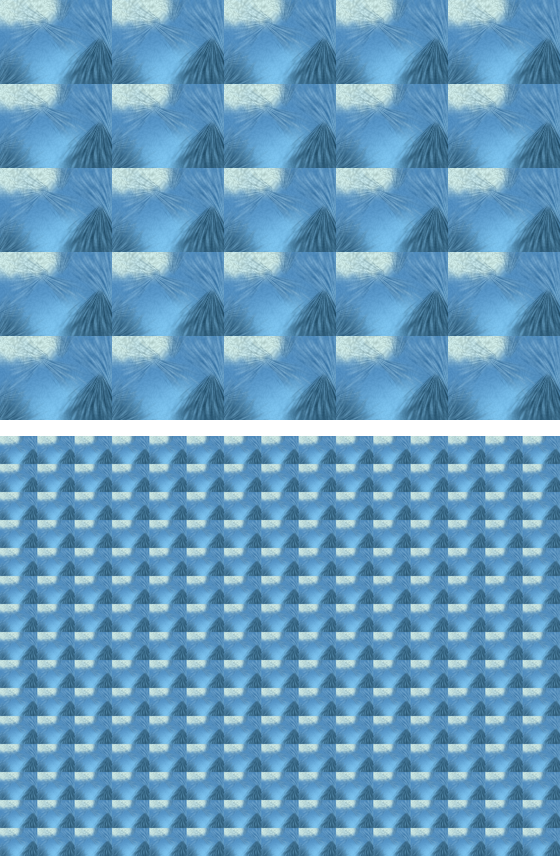
Top: one tile. Bottom: repeated 3 by 3.
A WebGL 2 fragment shader for this pattern:

```glsl
#version 300 es
precision highp float;

uniform vec2 u_resolution;
out vec4 fragColor;

const vec2 REPEATS = vec2(5.0, 5.0);
const float TILE_ASPECT = 4.0 / 3.0;
const int SAMPLES = 2;              // supersampling per axis
const float CRYSTAL_DENSITY = 34.0; // cells per tile height
const float CRYSTAL_RELIEF = 0.13;
const float STRAND_RELIEF = 0.07;
const float STRAND_CELLS = 5.0;     // strand breaks per tile height

const vec3 BLUE  = vec3(0.31, 0.55, 0.75);
const vec3 LIGHT = vec3(0.49, 0.77, 0.94);
const vec3 TEAL  = vec3(0.26, 0.47, 0.60);
const vec3 PALE  = vec3(0.77, 0.88, 0.87);
const vec3 STEEL = vec3(0.47, 0.64, 0.75);
const vec3 DEEP  = vec3(0.13, 0.28, 0.37);

// Frost plumes: root x, root y, heading angle, strength
const int PLUMES = 8;
const vec4 PLACE[PLUMES] = vec4[](
    vec4(0.44, 0.77, -0.62, 0.70), vec4(0.56, 0.74, 3.60, 0.45),
    vec4(0.72, 0.70, 1.45, 0.75),  vec4(1.36, 0.30, 1.93, 0.55),
    vec4(0.62, 0.72, 2.75, 0.55),  vec4(-0.08, 0.22, 0.55, 0.45),
    vec4(-0.10, -0.14, 0.66, 0.80), vec4(1.20, 0.58, -1.66, 0.85));
// Half angle, reach, strand count per radian, darkness
const vec4 FORM[PLUMES] = vec4[](
    vec4(0.40, 0.68, 16.0, 0.15), vec4(0.50, 0.55, 14.0, 0.10),
    vec4(0.60, 0.44, 13.0, 0.40), vec4(0.60, 1.05, 20.0, 0.12),
    vec4(0.45, 0.60, 13.0, 0.20), vec4(0.80, 0.42, 13.0, 0.30),
    vec4(0.95, 0.62, 16.0, 0.80), vec4(0.84, 1.05, 15.0, 0.95));

vec2 hash2(vec2 p) {
    vec3 h = fract(p.xyx * vec3(0.1031, 0.1030, 0.0973));
    h += dot(h, h.yzx + 33.33);
    return fract((h.xx + h.yz) * h.zy);
}

// Cellular noise: distance to the nearest crystal centre
float crystals(vec2 p) {
    vec2 cell = floor(p), f = p - cell;
    float nearest = 2.0;
    for (int y = -1; y <= 1; y++)
        for (int x = -1; x <= 1; x++) {
            vec2 o = vec2(x, y);
            nearest = min(nearest, length(o + hash2(cell + o + 70.0) - f));
        }
    return nearest;
}

// Layered sines: soft irregular relief in -1..1
float ripple(vec2 p) {
    return 0.5 * sin(p.x * 9.0 + 2.0 * sin(p.y * 7.0))
         + 0.3 * sin(p.y * 19.0 - p.x * 8.0 + 1.5 * sin(p.x * 17.0))
         + 0.2 * sin(p.x * 37.0 + p.y * 31.0);
}

float glow(vec2 p, vec2 centre, vec2 radius) {
    vec2 d = (p - centre) / radius;
    return exp(-dot(d, d));
}

// Fan of fine broken strands: x = coverage, y = strand relief
vec2 plume(vec2 q, vec4 place, vec4 form) {
    vec2 d = q - place.xy;
    vec2 h = vec2(cos(place.z), sin(place.z));
    float r = length(d);
    float a = atan(h.x * d.y - h.y * d.x, dot(h, d));
    a += 0.05 * sin(r * 6.0 + place.x * 5.0);
    float t = a * form.z;
    float s = 0.75 * (1.0 - 2.2 * crystals(vec2(t, r * STRAND_CELLS + place.x * 9.0)))
            + 0.35 * sin(t * 2.7 + 3.0 * sin(r * 5.0 + t * 0.4));
    float side = 1.0 - smoothstep(form.x * 0.5, form.x, abs(a) + 0.12 * s);
    float tip = 1.0 - smoothstep(form.y * 0.5, form.y, r * (1.0 - 0.25 * s));
    return vec2(side * tip * smoothstep(0.0, 0.12, r), s);
}

vec3 frost(vec2 p) {
    vec2 q = vec2(p.x * TILE_ASPECT, p.y);
    float wave = ripple(q);
    float grain = crystals(q * CRYSTAL_DENSITY + 1.5 * wave) - 0.45;
    vec2 bent = p + 0.025 * wave;

    // Light and shade behind the glass
    vec3 col = mix(BLUE, LIGHT, glow(p, vec2(0.45, 0.04), vec2(0.30, 0.36)));
    col = mix(col, LIGHT, 0.85 * glow(p, vec2(0.62, 0.30), vec2(0.13, 0.18)));
    col = mix(col, LIGHT, 0.55 * glow(p, vec2(0.98, 0.48), vec2(0.08, 0.14)));
    col = mix(col, TEAL, 0.85 * glow(bent, vec2(0.0, 0.0), vec2(0.24, 0.24)));
    col = mix(col, TEAL, 0.95 * glow(bent, vec2(0.92, 0.08), vec2(0.19, 0.36)));

    // Pale thick ice in the upper left
    float ice = glow(bent, vec2(0.08, 0.88), vec2(0.28, 0.22))
              + glow(bent, vec2(0.40, 0.94), vec2(0.16, 0.21));
    ice = smoothstep(0.10, 0.90, ice * (1.0 + 0.22 * wave));
    col = mix(col, PALE, ice);

    // Feathers, steel ones first and dark ones on top
    for (int i = 0; i < PLUMES; i++) {
        vec2 f = plume(q, PLACE[i], FORM[i]);
        float dark = FORM[i].w;
        float mixing = clamp(0.5 + 0.5 * f.y, 0.0, 1.0);
        vec3 tint = mix(mix(BLUE, DEEP, dark), mix(STEEL, TEAL, dark), mixing);
        float cover = f.x * PLACE[i].w * (1.0 - 0.6 * ice);
        col = mix(col, tint, cover) + STRAND_RELIEF * f.y * f.x;
    }

    // Crystal grain, strongest in the thick ice
    return col - CRYSTAL_RELIEF * grain * (0.4 + ice);
}

void main() {
    vec3 sum = vec3(0.0);
    for (int y = 0; y < SAMPLES; y++)
        for (int x = 0; x < SAMPLES; x++) {
            vec2 offset = (vec2(x, y) + 0.5) / float(SAMPLES) - 0.5;
            vec2 uv = (gl_FragCoord.xy + offset) / u_resolution;
            sum += frost(fract(uv * REPEATS));
        }
    fragColor = vec4(clamp(sum / float(SAMPLES * SAMPLES), 0.0, 1.0), 1.0);
}
```
